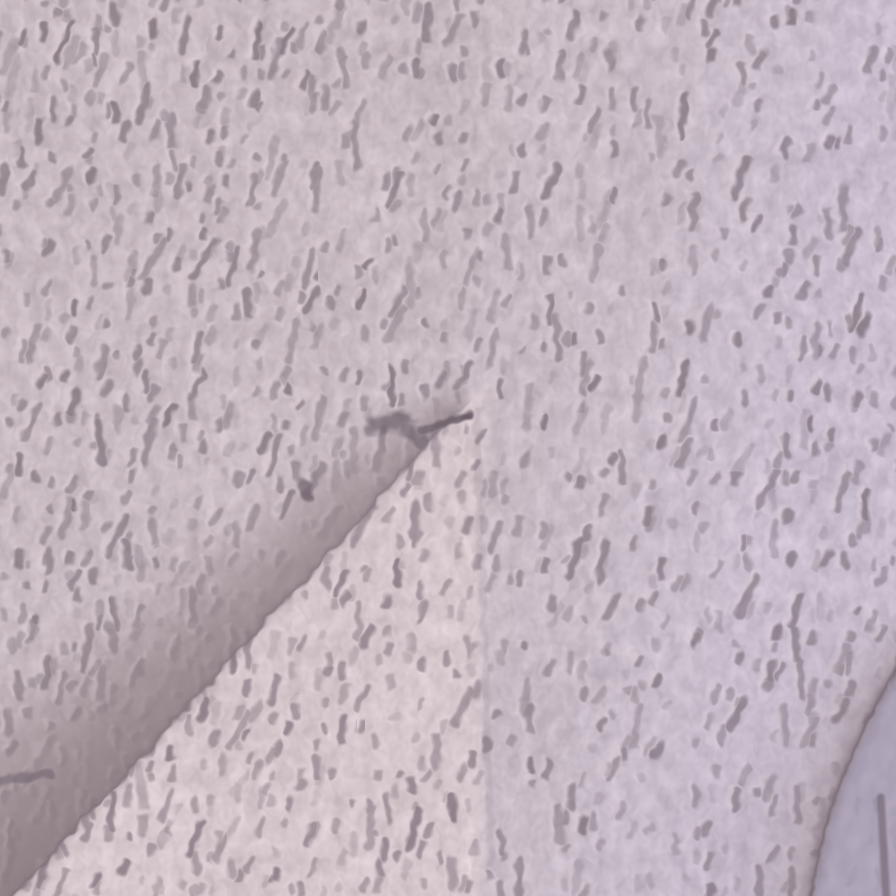
A three.js fragment shader for this texture:

```glsl
// Pitted pale mauve plaster with a shaded diagonal fold and a curved edge in the corner.
varying vec2 vUv;

const vec3 WARM_PLASTER = vec3(0.785, 0.732, 0.757);
const vec3 COOL_PLASTER = vec3(0.785, 0.742, 0.805);
const vec3 LIT_PLASTER = vec3(0.845, 0.785, 0.805);
const vec3 HIGHLIGHT = vec3(0.88, 0.82, 0.85);
const vec3 SHADE = vec3(0.56, 0.50, 0.52);
const vec3 PIT = vec3(0.43, 0.38, 0.42);
const vec3 CORNER = vec3(0.66, 0.62, 0.70);

vec2 hash2(vec2 p) {
  vec3 q = fract(p.xyx * vec3(0.1031, 0.1030, 0.0973));
  q += dot(q, q.yzx + 33.33);
  return fract((q.xx + q.yz) * q.zy);
}

float cornerSlope(vec2 cell, vec2 offset, vec2 f) {
  return dot(hash2(cell + offset) * 2.0 - 1.0, f - offset);
}

float gradientNoise(vec2 p) {
  vec2 i = floor(p), f = fract(p);
  vec2 u = f * f * f * (f * (f * 6.0 - 15.0) + 10.0);
  float low = mix(cornerSlope(i, vec2(0.0), f), cornerSlope(i, vec2(1.0, 0.0), f), u.x);
  float high = mix(cornerSlope(i, vec2(0.0, 1.0), f), cornerSlope(i, vec2(1.0), f), u.x);
  return mix(low, high, u.y);
}

float segmentDistance(vec2 p, vec2 a, vec2 b) {
  vec2 ab = b - a;
  return length(p - a - ab * clamp(dot(p - a, ab) / dot(ab, ab), 0.0, 1.0));
}

// Soft-edged stroke of the given half width.
float stroke(vec2 p, vec2 a, vec2 b, float halfWidth) {
  return 1.0 - smoothstep(halfWidth * 0.4, halfWidth + 0.003, segmentDistance(p, a, b));
}

// Scattered leaning grooves: x is the dark groove, y its lit rim.
vec2 pitLayer(vec2 p, vec2 cell, vec2 halfSize, float density, float seed) {
  vec2 home = floor(p / cell);
  vec2 result = vec2(0.0);
  for (int j = -1; j <= 1; j++) {
    for (int i = -1; i <= 1; i++) {
      vec2 id = home + vec2(float(i), float(j));
      vec2 place = hash2(id + seed);
      vec2 form = hash2(id + seed + 57.0);
      vec2 depth = hash2(id + seed + 113.0);
      vec2 center = (id + 0.1 + 0.8 * place) * cell;
      float lean = mix(-0.15, 0.55, form.x);
      vec2 reach = vec2(sin(lean), cos(lean)) * halfSize.y * mix(0.15, 1.0, form.y * form.y);
      float halfWidth = halfSize.x * mix(0.65, 1.2, place.y);
      float strength = mix(0.25, 0.9, depth.x) * step(depth.y, density);
      vec2 q = p - center;
      float groove = stroke(q, -reach, reach, halfWidth);
      float rim = stroke(q + vec2(0.006, -0.003), -reach, reach, halfWidth);
      result = max(result, strength * vec2(groove, rim * (1.0 - groove)));
    }
  }
  return result;
}

void main() {
  vec2 p = vUv;
  vec2 wobble = vec2(gradientNoise(p * 75.0), gradientNoise(p * 75.0 + 31.0));
  vec2 rough = p + 0.006 * wobble;
  float blotch = gradientNoise(p * vec2(9.0, 7.0) + 4.0);
  float mottle = gradientNoise(rough * vec2(62.0, 42.0) + 17.0);
  float grain = gradientNoise(rough * vec2(150.0, 115.0) + 60.0);

  // Diagonal fold: distance above it and position along it.
  vec2 foldStart = vec2(0.045, 0.03);
  vec2 foldDir = normalize(vec2(1.0, 1.09));
  vec2 fromFold = rough - foldStart;
  float above = dot(fromFold, vec2(-foldDir.y, foldDir.x)) + 0.005 * gradientNoise(p * 28.0);
  float along = clamp(dot(fromFold, foldDir) / 0.695, 0.0, 1.0);
  float beforeTip = 1.0 - smoothstep(0.50, 0.53, rough.x);
  float upper = smoothstep(-0.002, 0.003, above);
  float shadow = upper * (1.0 - smoothstep(0.0, mix(0.25, 0.05, along), above)) * beforeTip;
  float wedge = (1.0 - upper) * (1.0 - smoothstep(0.525, 0.555, rough.x));

  // Base tone.
  vec3 color = mix(WARM_PLASTER, COOL_PLASTER, smoothstep(0.35, 1.0, p.x - 0.2 * p.y + 0.1));
  color = mix(color, LIT_PLASTER, 0.85 * wedge);
  color += 0.03 * blotch + 0.085 * mottle + 0.05 * grain;
  color = mix(color, SHADE, shadow * mix(0.95, 0.6, along));

  // Long grooves and small pocks, crowded at the left.
  float density = mix(0.82, 0.62, smoothstep(0.1, 0.7, p.x));
  vec2 pits = pitLayer(rough, vec2(0.030, 0.043), vec2(0.0042, 0.024), density, 3.0);
  pits = max(pits, 0.8 * pitLayer(rough, vec2(0.023, 0.030), vec2(0.0036, 0.010), density - 0.15, 211.0));
  pits *= 1.0 - 0.75 * shadow;
  color = mix(color, HIGHLIGHT, 0.55 * pits.y);
  color = mix(color, PIT, 0.72 * pits.x);

  // Fold line, upright crease and torn tip.
  float foldLine = exp(-abs(above - 0.002) / 0.0035) * beforeTip;
  float crease = stroke(rough, vec2(0.548, 0.04), vec2(0.532, 0.54), 0.004);
  float tear = stroke(rough, vec2(0.470, 0.519), vec2(0.522, 0.536), 0.0045);
  tear = max(tear, 0.8 * stroke(rough, vec2(0.418, 0.526), vec2(0.450, 0.531), 0.012));
  tear = max(tear, 0.75 * stroke(rough, vec2(0.450, 0.524), vec2(0.472, 0.505), 0.008));
  tear = max(tear, 0.8 * stroke(rough, vec2(0.338, 0.460), vec2(0.344, 0.446), 0.007));
  tear = max(tear, 0.6 * stroke(rough, vec2(-0.01, 0.128), vec2(0.055, 0.136), 0.004));
  color = mix(color, PIT, max(max(0.45 * foldLine, 0.15 * crease), 0.85 * tear * (1.0 + 0.5 * mottle)));

  // Curved edge in the lower right corner.
  float inside = p.x - (0.905 + 0.15 * p.y + 0.9 * p.y * p.y) + 0.003 * wobble.x;
  float nearEdge = exp(-max(-inside, 0.0) / 0.045) * (1.0 - smoothstep(0.2, 0.42, p.y));
  color = mix(color, SHADE, 0.5 * nearEdge * (1.0 - smoothstep(0.0, 0.006, inside)));
  color = mix(color, CORNER + 0.04 * mottle, smoothstep(0.0, 0.007, inside) * 0.85);
  float seam = stroke(p, vec2(0.990, -0.02), vec2(0.983, 0.11), 0.004);
  color = mix(color, PIT, max(0.75 * exp(-abs(inside) / 0.005), 0.6 * seam));

  gl_FragColor = vec4(clamp(color, 0.0, 1.0), 1.0);
}
```
